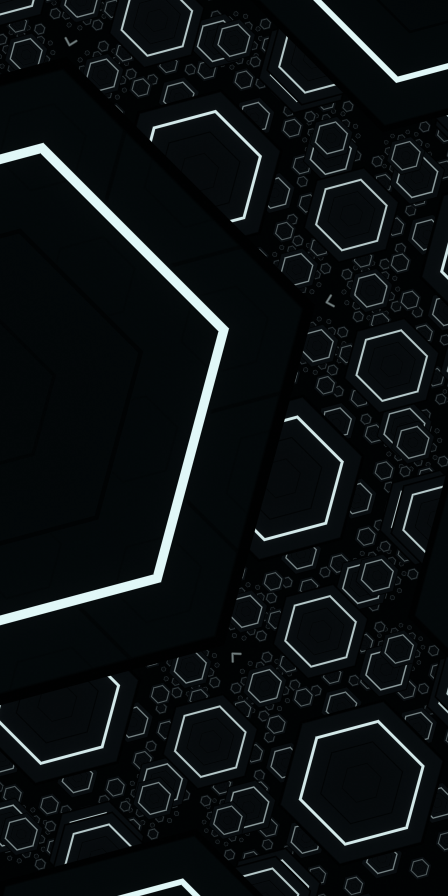
Write a Shadertoy shader that draws this background.

```glsl
// Dark nested hexagon plates with glowing pale cyan outlines, in sixfold symmetry.

const vec3 VOID_COLOR = vec3(0.004, 0.010, 0.012);
const vec3 PLATE_LARGE = vec3(0.012, 0.030, 0.036);
const vec3 PLATE_SMALL = vec3(0.030, 0.047, 0.058);
const vec3 LINE_COLOR = vec3(0.88, 0.97, 0.97);

// Hero hexagon: centre and outline radius in canvas widths.
const vec2 HERO_CENTER = vec2(-0.055, 1.115);
const float HERO_RADIUS = 0.574;
const float APOTHEM = 0.866;

float hash(vec2 p) {
    return fract(sin(dot(p, vec2(127.1, 311.7))) * 43758.5);
}

mat2 rotation(float angle) {
    float c = cos(angle), s = sin(angle);
    return mat2(c, -s, s, c);
}

// Reflects the plane into a 30 degree wedge; x is then the hexagonal distance.
vec2 foldHex(vec2 p) {
    const vec2 mirror = vec2(-0.5, 0.8660254);
    p = abs(p);
    p -= 2.0 * max(dot(p, mirror), 0.0) * mirror;
    return vec2(p.x, abs(p.y));
}

float stroke(float d, float halfWidth, float aa) {
    return 1.0 - smoothstep(halfWidth - aa, halfWidth + aa, abs(d));
}

float segment(vec2 p, vec2 a, vec2 b) {
    vec2 ab = b - a;
    return length(p - a - ab * clamp(dot(p - a, ab) / dot(ab, ab), 0.0, 1.0));
}

// Paints one plate: black rim, body, engraved rings and bright outline.
vec3 paintPlate(vec3 color, vec2 p, float radius, float pixel) {
    float d = foldHex(p).x / radius;
    float aa = 0.7 * pixel / radius;
    float size = smoothstep(0.1, 0.6, radius);
    vec3 body = mix(PLATE_SMALL, PLATE_LARGE, size);
    body *= mix(0.82, 1.0, smoothstep(0.3, 0.9, d));
    body = mix(body, VOID_COLOR, 0.9 * stroke(d - 0.577, 0.009, aa));
    body = mix(body, VOID_COLOR, 0.7 * stroke(d - 0.275, 0.007, aa));
    body = mix(body, VOID_COLOR * 0.4, smoothstep(1.135 - aa, 1.145 + aa, d));

    float power = 1.0 - exp(-radius * 11.0);
    float offset = d - APOTHEM;
    body += LINE_COLOR * 0.07 * power * exp(-abs(offset) * 28.0) * (1.0 - 0.7 * size);
    body = mix(body, LINE_COLOR, power * stroke(offset, 0.017 + 0.0015 / radius, aa));
    return mix(color, body, 1.0 - smoothstep(1.185 - aa, 1.185 + aa, d));
}

// Small plates on the edges of a parent and around its corners.
vec3 paintSatellites(vec3 color, vec2 p, float radius, float pixel) {
    vec2 q = foldHex(p) / radius;
    color = paintPlate(color, (q - vec2(1.535, 0.538)) * radius, radius * 0.142, pixel);
    return paintPlate(color, (q - vec2(1.23, 0.0)) * radius, radius * 0.247, pixel);
}

// Shallow seams engraved in the hero plate.
float heroSeams(vec2 q, float pixel) {
    float seam = stroke(segment(q, vec2(0.90, 0.18), vec2(1.17, 0.335)), 0.008, pixel);
    float ghosts = stroke(foldHex(q - vec2(1.23, 0.0)).x - 0.19, 0.004, pixel);
    ghosts += stroke(foldHex(q - vec2(0.87, 0.50)).x - 0.15, 0.004, pixel);
    ghosts += stroke(foldHex(q - vec2(0.64, 0.0)).x - 0.15, 0.004, pixel);
    return min(seam + 0.5 * ghosts, 1.0);
}

void mainImage(out vec4 fragColor, in vec2 fragCoord) {
    float pixel = 1.0 / (HERO_RADIUS * iResolution.x);
    vec2 p = (fragCoord / iResolution.x - HERO_CENTER) / HERO_RADIUS;
    vec2 q = foldHex(rotation(radians(45.0)) * p);

    // Wedge plates as centre and radius, small to large.
    vec3 plates[10] = vec3[10](
        vec3(1.690, 0.268, 0.064), vec3(1.846, 0.522, 0.057),
        vec3(1.380, 0.794, 0.064), vec3(1.233, 0.535, 0.064),
        vec3(1.533, 0.535, 0.142), vec3(1.865, 0.000, 0.142),
        vec3(2.195, 0.570, 0.142), vec3(1.230, 0.000, 0.247),
        vec3(1.840, 1.062, 0.247), vec3(2.530, 0.000, 0.577));

    // Satellites first, then every plate above them.
    vec3 color = VOID_COLOR;
    for (int i = 0; i < 10; i++)
        color = paintSatellites(color, q - plates[i].xy, plates[i].z, pixel);
    for (int i = 0; i < 10; i++)
        color = paintPlate(color, q - plates[i].xy, plates[i].z, pixel);
    color = paintPlate(color, q, 1.0, pixel);

    // Hero engraving and corner sparks.
    float inHero = step(q.x, 1.14) * smoothstep(0.89, 0.91, q.x)
                 + step(q.x, 0.84) * step(0.59, q.x);
    color = mix(color, VOID_COLOR, 0.65 * inHero * heroSeams(q, pixel));
    float spark = segment(q, vec2(1.225, 0.707), vec2(1.255, 0.700));
    color += LINE_COLOR * 0.5 * stroke(spark, 0.004, pixel);

    // Fine surface grain.
    color += 0.004 * (hash(floor(p * 220.0)) - 0.5);
    fragColor = vec4(clamp(color, 0.0, 1.0), 1.0);
}
```
